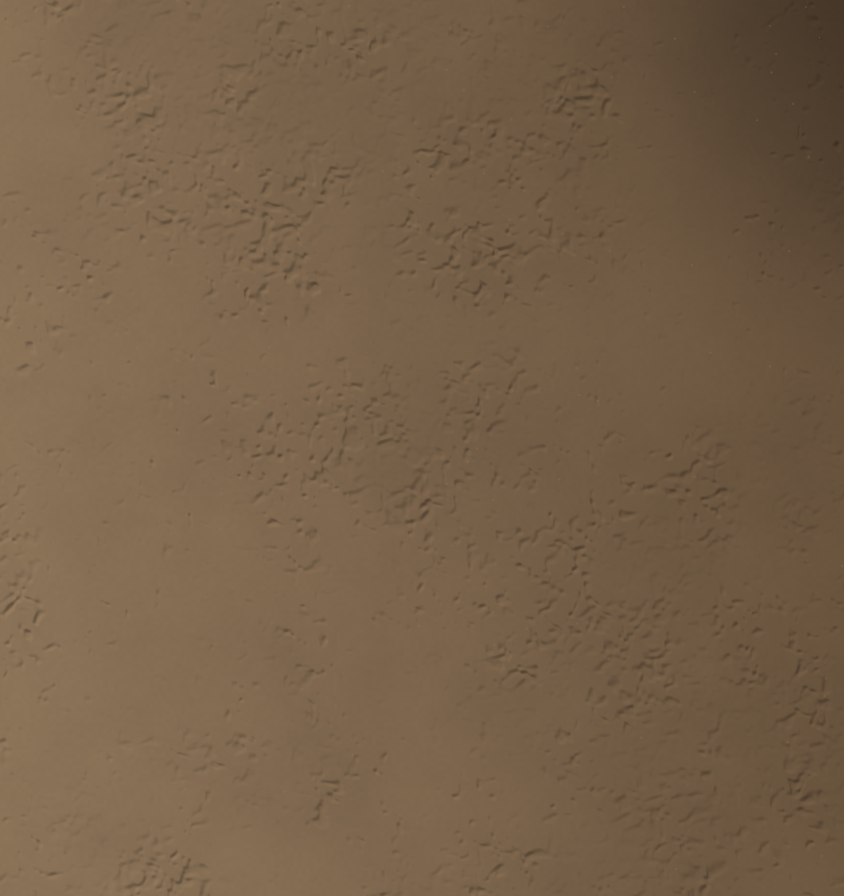
A WebGL 1 fragment shader for this texture:

```glsl
precision highp float;
// Weathered brown plaster under a soft light that fades toward the upper right.
// Layered noise is cut into shallow pits, gathered in rough patches, and the
// pits are shaded by the slope of their depth along the light direction.
uniform vec2 u_resolution;

const vec3 LIT_COLOR = vec3(0.540, 0.447, 0.341);
const vec3 DIM_COLOR = vec3(0.412, 0.327, 0.241);
const vec3 SPECK_COLOR = vec3(0.62, 0.50, 0.37);
const vec2 LIGHT_DIR = vec2(-0.50, 0.866);
const float PIT_SCALE = 88.0;       // pits per canvas height
const float PATCH_SCALE = 6.5;      // rough patches per canvas height
const float CLUSTER_SCALE = 19.0;   // pit clusters per canvas height
const float RELIEF_STEP = 0.0020;   // slope sampling distance
const float SHADOW_GAIN = 0.24;
const float HIGHLIGHT_GAIN = 0.085;
const float CORNER_DARKNESS = 0.32;
const float GRAIN_GAIN = 0.022;
const float MOTTLE_GAIN = 0.07;

float hash(vec2 p) {
  vec3 q = fract(vec3(p.xyx) * 0.1031);
  q += dot(q, q.yzx + 33.33);
  return fract((q.x + q.y) * q.z);
}

float noise(vec2 p) {
  vec2 i = floor(p);
  vec2 f = fract(p);
  f = f * f * (3.0 - 2.0 * f);
  float low = mix(hash(i), hash(i + vec2(1.0, 0.0)), f.x);
  float high = mix(hash(i + vec2(0.0, 1.0)), hash(i + vec2(1.0, 1.0)), f.x);
  return mix(low, high, f.y);
}

float layeredNoise(vec2 p) {
  float sum = 0.0;
  float weight = 0.5;
  for (int i = 0; i < 4; i++) {
    sum += weight * noise(p);
    p = mat2(0.8, 0.6, -0.6, 0.8) * p * 2.03 + 17.3;
    weight *= 0.58;
  }
  return sum / 1.056;
}

float blob(vec2 p, vec2 center, float falloff) {
  return exp(-falloff * dot(p - center, p - center));
}

// Smooth areas lie at the lower left and upper right, rough ones between.
float roughness(vec2 p) {
  float patches = layeredNoise(p * PATCH_SCALE + 31.0);
  float smoothAreas = 0.20 * blob(p, vec2(0.22, 0.29), 14.0)
                    + 0.16 * blob(p, vec2(0.82, 0.86), 14.0);
  float roughBand = 0.08 * blob(p, vec2(0.30, 0.70), 9.0);
  return smoothstep(0.30, 0.78, patches + roughBand - smoothAreas);
}

// Pit depth from 0 to 1; rough plaster lowers the threshold for a pit.
float pitDepth(vec2 p, float rough) {
  vec2 q = mat2(0.97, -0.24, 0.24, 0.97) * p * PIT_SCALE;
  q += 0.8 * vec2(noise(q * 0.6 + 5.0), noise(q * 0.6 + 61.0));
  q *= vec2(0.94, 1.06);
  float n = 0.52 * noise(q + 90.0) + 0.48 * noise(q * 1.9 + 140.0);
  float threshold = mix(0.82, 0.53, rough);
  return smoothstep(threshold - 0.14, threshold + 0.26, n);
}

vec3 wallColor(vec2 p, vec2 uv) {
  float fade = uv.x + 0.24 * (uv.y - 0.5) + 0.10 * (layeredNoise(p * 3.0 + 7.0) - 0.5);
  vec3 color = mix(LIT_COLOR, DIM_COLOR, clamp(fade, 0.0, 1.1));
  float corner = length((vec2(1.03) - uv) * vec2(1.0, 0.85));
  return color * (1.0 - CORNER_DARKNESS * smoothstep(0.44, 0.0, corner));
}

// Sparse, faint mineral flecks, one candidate in each cell.
float specks(vec2 p) {
  vec2 q = p * 55.0;
  vec2 cell = floor(q);
  vec2 center = 0.25 + 0.5 * vec2(hash(cell + 11.0), hash(cell + 47.0));
  float present = step(0.965, hash(cell + 83.0));
  return present * smoothstep(0.11, 0.03, length(fract(q) - center));
}

void main() {
  vec2 uv = gl_FragCoord.xy / u_resolution;
  vec2 p = gl_FragCoord.xy / u_resolution.y;

  // Relief: the pit edge nearest the light falls into shadow.
  float rough = roughness(p);
  vec2 offset = LIGHT_DIR * RELIEF_STEP;
  float slope = pitDepth(p + offset, rough) - pitDepth(p - offset, rough);
  float cluster = mix(0.2, 1.15, smoothstep(0.2, 0.8, noise(p * CLUSTER_SCALE + 23.0)));
  float relief = SHADOW_GAIN * min(slope, 0.0) + HIGHLIGHT_GAIN * max(slope, 0.0);

  // Soft grain, broad mottling and a slight darkening of the rough patches.
  float grain = GRAIN_GAIN * (noise(p * 230.0) - 0.5);
  float mottle = MOTTLE_GAIN * (layeredNoise(p * 8.0 + 53.0) - 0.5);
  float tone = 1.005 + relief * cluster + grain + mottle - 0.035 * rough;

  vec3 color = wallColor(p, uv) * tone;
  color = mix(color, SPECK_COLOR, 0.22 * specks(p));
  gl_FragColor = vec4(color, 1.0);
}
```
